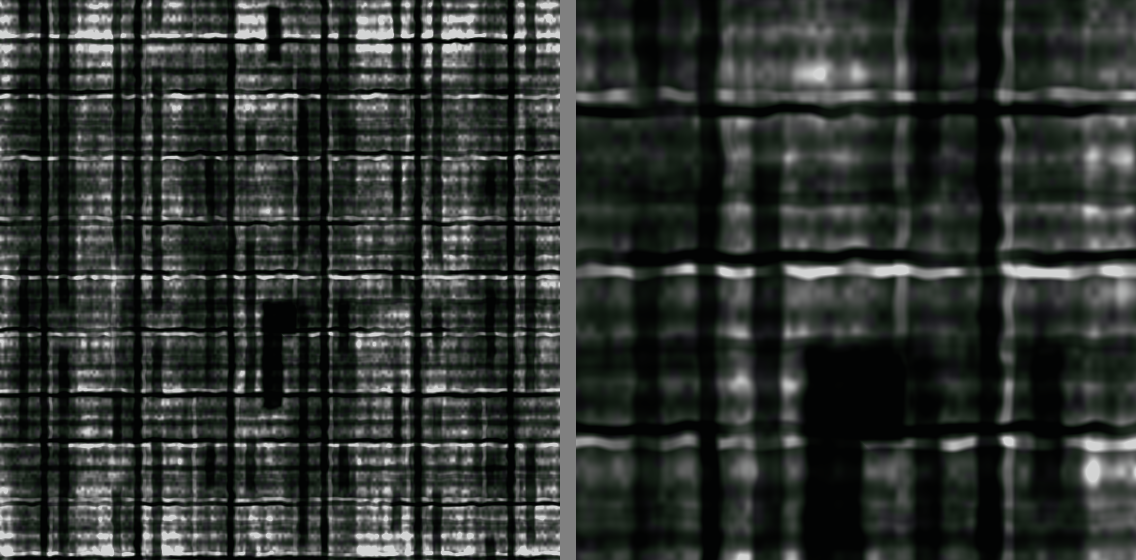
Left, the full canvas; right, a detail of the centre.
Give the GLSL for this pattern, as a Shadertoy shader.

```glsl
const float COLUMNS = 6.0;
const float COLUMN_SHIFT = 0.079;
const float ROW_PITCH = 0.1027;
const float STRIPES = 38.0;
const float PI = 3.14159;

float hash(vec2 p) {
    vec3 q = fract(vec3(p.xyx) * 0.1031);
    q += dot(q, q.yzx + 33.33);
    return fract((q.x + q.y) * q.z);
}

float noise(vec2 p) {
    vec2 i = floor(p), f = fract(p);
    f = f * f * (3.0 - 2.0 * f);
    float low = mix(hash(i), hash(i + vec2(1, 0)), f.x);
    float high = mix(hash(i + vec2(0, 1)), hash(i + vec2(1, 1)), f.x);
    return mix(low, high, f.y);
}

// Soft-edged bar around zero
float bar(float d, float halfWidth, float soft) {
    return 1.0 - smoothstep(halfWidth, halfWidth + soft, abs(d));
}

float block(vec2 p, vec2 center, vec2 halfSize, float soft) {
    vec2 d = p - center;
    return bar(d.x, halfSize.x, soft) * bar(d.y, halfSize.y, soft);
}

// Lit part of a column; every third column is lit late
float columnBody(float f, float id) {
    float late = 1.0 - step(0.5, mod(id, 3.0));
    float start = mix(0.06, 0.32, late);
    float span = 0.36 + 0.2 * hash(vec2(id, 4.0));
    float lit = smoothstep(start, start + 0.05, f)
              * (1.0 - smoothstep(start + span, start + span + 0.1, f));
    return mix(0.45, 1.0, lit);
}

// Light left after the black vertical bars
float columnGaps(float side, float id, float y) {
    float center = bar(side, 0.02, 0.035) * (0.75 + 0.25 * noise(vec2(id * 6.0, y * 30.0)));
    float right = bar(side - 0.21, 0.035, 0.04)
                * smoothstep(0.2, 0.6, noise(vec2(id * 7.0 + 3.0, y * 12.0)));
    float left = bar(side + 0.22, 0.03, 0.04)
               * smoothstep(0.25, 0.65, noise(vec2(id * 5.0 + 40.0, y * 12.0)));
    return (1.0 - 0.97 * center) * (1.0 - 0.8 * right) * (1.0 - 0.8 * left);
}

// Thin pale vertical threads, broken along their length
float hairs(float f, float side, float id, float y) {
    float nearBar = bar(side - 0.07, 0.006, 0.025)
                  * smoothstep(0.2, 0.6, noise(vec2(id * 9.0 + 1.0, y * 7.0)));
    float loose = bar(f - 0.45 - 0.45 * hash(vec2(id, 9.0)), 0.006, 0.03)
                * smoothstep(0.45, 0.7, noise(vec2(id * 3.0 + 70.0, y * 5.0)));
    return nearBar + loose;
}

// Light left after the black horizontal bars, worn along x
float rowGaps(float d, float id, float x) {
    float side = hash(vec2(id, 21.0)) < 0.6 ? -1.0 : 1.0;
    float wear = 0.6 + 0.4 * smoothstep(0.2, 0.6, noise(vec2(x * 18.0, id * 5.0)));
    float beside = bar(d - side * 0.009, 0.0015, 0.0045);
    float between = bar(abs(d) - 0.043, 0.002, 0.006) * (0.4 + 0.6 * hash(vec2(id, 22.0)));
    return (1.0 - 0.95 * beside * wear) * (1.0 - 0.85 * between * wear);
}

// Interlaced fine threads with uneven brightness
float weave(vec2 uv) {
    float wave = 0.5 + 0.5 * cos(2.0 * PI * (uv.y * STRIPES + 0.3));
    float stripe = mix(0.35, 1.1, wave * (0.45 + 0.55 * noise(uv * vec2(12.0, 45.0))));
    float thread = 0.4 + 0.8 * noise(vec2(uv.x * 100.0, uv.y * 16.0));
    float blotch = 0.6 + 0.6 * noise(uv * vec2(14.0, 18.0) + 5.0);
    float grain = 0.65 + 0.7 * noise(uv * vec2(190.0, 140.0));
    return stripe * thread * blotch * grain;
}

// Green and blue specks in the dark greys
vec3 tint(float tone, vec2 uv) {
    float speckle = noise(uv * 120.0 + 30.0);
    float shade = 1.0 - smoothstep(0.12, 0.35, tone);
    vec3 hue = mix(vec3(-0.006, 0.03, -0.004), vec3(0.004, 0.0, 0.018),
                   smoothstep(0.5, 0.85, speckle));
    return vec3(tone) + hue * shade * smoothstep(0.0, 0.07, tone);
}

void mainImage(out vec4 fragColor, in vec2 fragCoord) {
    vec2 uv = fragCoord / iResolution.xy;
    vec2 ragged = uv + 0.004 * (vec2(noise(uv * 70.0), noise(uv * 70.0 + 19.0)) - 0.5);

    // Column coordinates
    float column = (ragged.x - COLUMN_SHIFT) * COLUMNS;
    float f = fract(column);
    float side = f - step(0.5, f);
    float bodyId = mod(floor(column), COLUMNS);
    float barId = mod(floor(column + 0.5), COLUMNS);

    // Row coordinates with a slight bow in the spacing
    float row = (ragged.y + 0.014 * sin(PI * (uv.y - 0.108) / 0.72) - 0.0053) / ROW_PITCH;
    float rowId = floor(row + 0.5);
    float d = (row - rowId) * ROW_PITCH;

    float gaps = columnGaps(side, barId, uv.y);
    float edgeGlow = mix(0.9, 1.45, smoothstep(0.37, 0.42, abs(uv.y - 0.5)));
    float tone = columnBody(f, bodyId) * weave(uv) * edgeGlow;
    tone += 0.3 * hairs(f, side, bodyId, uv.y) * (0.5 + 0.8 * noise(uv * 110.0));
    tone *= gaps * rowGaps(d, rowId, uv.x);

    // Bright dashed cross lines
    float dash = 0.15 + 0.95 * noise(vec2(uv.x * 95.0, rowId * 11.0));
    float strength = 0.45 + 0.55 * hash(vec2(rowId, 31.0));
    tone += bar(d, 0.001, 0.004) * dash * strength * gaps;

    // Ragged black voids near the middle and at the top
    float dark = block(ragged, vec2(0.487, 0.365), vec2(0.014, 0.09), 0.012);
    dark = max(dark, block(ragged, vec2(0.513, 0.43), vec2(0.013, 0.024), 0.012));
    dark = max(dark, block(ragged, vec2(0.49, 0.94), vec2(0.007, 0.045), 0.014));
    tone *= 1.0 - 0.95 * dark;

    tone = clamp(tone * 0.86 - 0.02, 0.0, 0.82);
    fragColor = vec4(tint(tone, uv) + vec3(0.008, 0.012, 0.01), 1.0);
}
```
